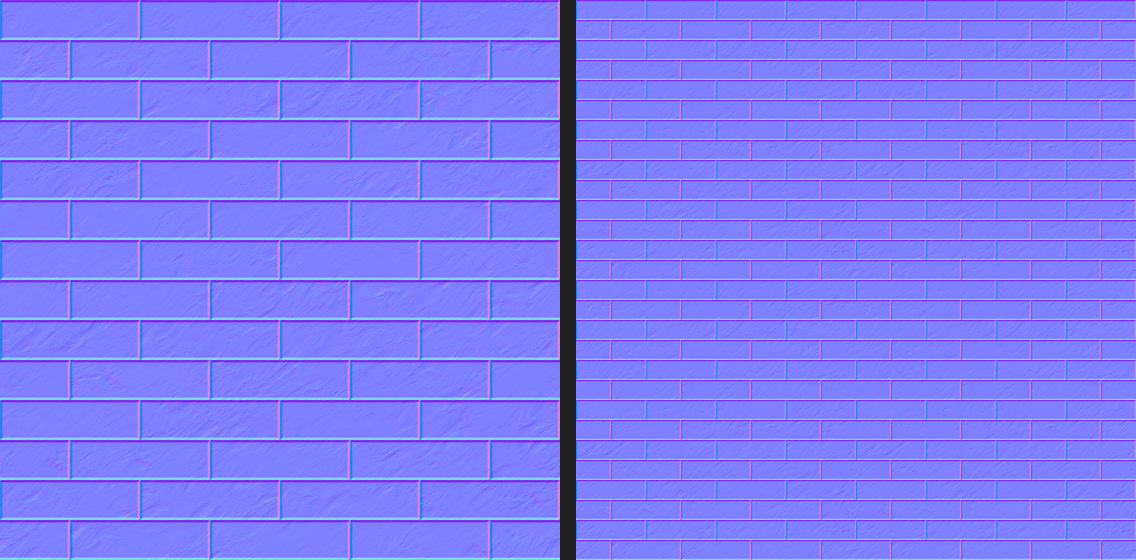
Left: one tile. Right: repeated 2 by 2.
Give the GLSL for this texture map, as a Shadertoy shader.

```glsl
// Tangent-space normal map of a running-bond brick wall with bevelled edges and rough faces.

const vec2 BRICKS = vec2(4.0, 14.0);     // repeats across and down
const float BEVEL_CENTER = 0.0023;       // depth of the steepest point inside the edge
const float BEVEL_HALF_WIDTH = 0.0029;
const float BEVEL_SLOPE = 1.0;
const float CORNER_RADIUS = 0.0035;
const float RELIEF = 0.0017;             // height of the surface wrinkles
const float GRADIENT_STEP = 0.0012;

// Integer hash of a lattice point, result in 0..1
float hash(vec2 cell) {
    uvec2 q = uvec2(ivec2(cell)) * uvec2(1597334677u, 3812015801u);
    uint h = (q.x ^ q.y) * 1597334677u;
    h ^= h >> 15;
    h *= 2246822519u;
    h ^= h >> 13;
    return float(h >> 8) / 16777216.0;
}

float valueNoise(vec2 p) {
    vec2 i = floor(p);
    vec2 f = p - i;
    f = f * f * f * (f * (f * 6.0 - 15.0) + 10.0);
    float low = mix(hash(i), hash(i + vec2(1, 0)), f.x);
    float high = mix(hash(i + vec2(0, 1)), hash(i + vec2(1, 1)), f.x);
    return mix(low, high, f.y);
}

// Wrinkled clay: creased octaves, stretched along a rising diagonal
float clayHeight(vec2 p, vec2 seed) {
    vec2 q = mat2(0.8, -0.6, 0.6, 0.8) * p * vec2(1.0, 1.2);
    q = q * vec2(28.0, 48.0) + seed;
    q += 0.7 * valueNoise(q * 0.8 + 19.0);
    float height = 0.0;
    float amplitude = 1.0;
    for (int octave = 0; octave < 4; octave++) {
        float n = valueNoise(q);
        height += amplitude * mix(n, abs(2.0 * n - 1.0), 0.45);
        q = q * 2.03 + 11.0;
        amplitude *= 0.5;
    }
    return height;
}

vec2 claySlope(vec2 p, vec2 seed) {
    float here = clayHeight(p, seed);
    float right = clayHeight(p + vec2(GRADIENT_STEP, 0.0), seed);
    float above = clayHeight(p + vec2(0.0, GRADIENT_STEP), seed);
    return vec2(here - right, here - above) / GRADIENT_STEP;
}

// Outward slope of the rounded rim of a brick
vec2 bevelSlope(vec2 p, vec2 halfSize, float pixel) {
    vec2 q = abs(p) - halfSize + CORNER_RADIUS;
    float edge = length(max(q, 0.0)) + min(max(q.x, q.y), 0.0) - CORNER_RADIUS;
    vec2 outward = q.x > q.y ? vec2(1, 0) : vec2(0, 1);
    if (min(q.x, q.y) > 0.0) outward = normalize(q);
    float width = max(BEVEL_HALF_WIDTH, pixel);
    float steepness = 1.0 - smoothstep(0.25 * width, width, abs(edge + BEVEL_CENTER));
    return BEVEL_SLOPE * steepness * outward * sign(p);
}

void mainImage(out vec4 fragColor, in vec2 fragCoord) {
    vec2 uv = fragCoord / iResolution.xy;

    // Brick cell, every other course shifted by half a brick
    vec2 grid = uv * BRICKS;
    grid.x += 0.5 * (1.0 - mod(floor(grid.y), 2.0));
    vec2 id = mod(floor(grid), BRICKS);
    vec2 local = (fract(grid) - 0.5) / BRICKS;

    // Each brick has its own wear, gathered in patches, and a faint tilt
    vec2 seed = 64.0 * (id + 1.0);
    float wear = mix(0.5, 1.1, hash(id + 71.0));
    float patches = smoothstep(0.3, 0.75, valueNoise(local * vec2(18.0, 30.0) + seed + 7.0));
    float roughness = RELIEF * wear * mix(0.3, 1.0, patches);
    vec2 tilt = 0.02 * (vec2(hash(id + 131.0), hash(id + 197.0)) - 0.5);

    vec2 slope = bevelSlope(local, 0.5 / BRICKS, 1.0 / iResolution.y);
    slope += roughness * claySlope(local, seed) + tilt;

    // Green points down; the blue channel is softened on steep parts
    vec3 normal = normalize(vec3(slope.x, -slope.y, 1.0));
    normal.z = pow(normal.z, 0.6);
    fragColor = vec4(0.5 + 0.5 * normal, 1.0);
}
```
